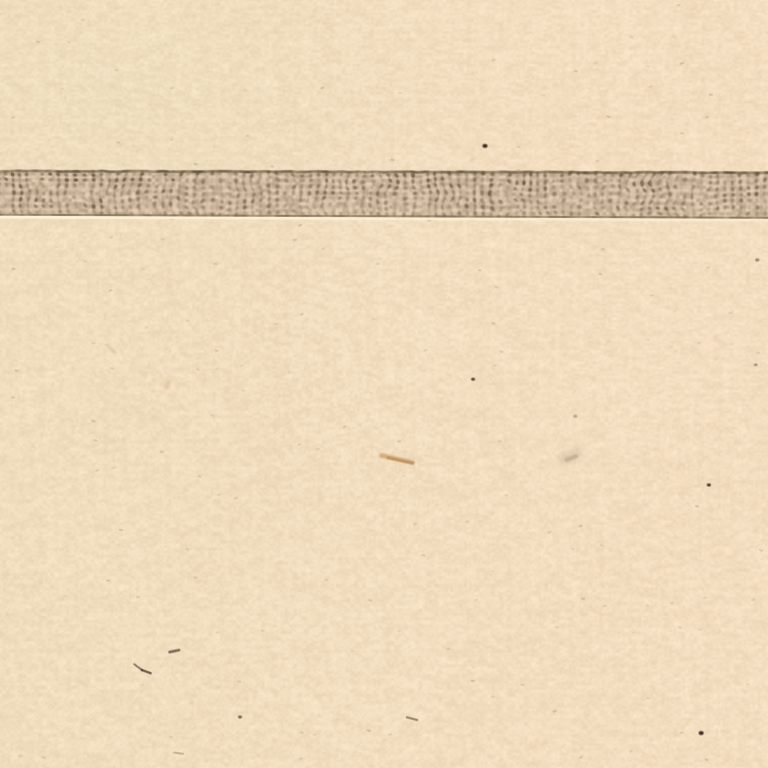
Write a Shadertoy shader that draws this texture.

```glsl
// Aged cream paper crossed by a woven ribbon, with scattered specks and fibers.
#define PAPER_LEFT vec3(0.942, 0.868, 0.747)
#define PAPER_RIGHT vec3(0.953, 0.868, 0.753)
#define RIBBON vec3(0.825, 0.742, 0.640)
#define THREAD vec3(0.50, 0.425, 0.325)
#define INK vec3(0.23, 0.18, 0.13)
#define TAN vec3(0.75, 0.58, 0.38)
#define HIGHLIGHT vec3(1.0, 0.96, 0.85)
#define GRAIN 0.060
#define WEAVE_COLUMNS 96.0
#define WEAVE_ROWS 7.0
#define SPECK_CELLS 30.0

float hash(vec2 p) {
    return fract(sin(dot(p, vec2(127.1, 311.7))) * 43758.5453);
}

float noise(vec2 p) {
    vec2 i = floor(p), f = fract(p);
    f = f * f * (3.0 - 2.0 * f);
    return mix(mix(hash(i), hash(i + vec2(1, 0)), f.x),
               mix(hash(i + vec2(0, 1)), hash(i + vec2(1, 1)), f.x), f.y);
}

float segment(vec2 p, vec2 a, vec2 b) {
    vec2 d = b - a;
    return length(p - a - d * clamp(dot(p - a, d) / dot(d, d), 0.0, 1.0));
}

// Soft stroke of the given half width
void stroke(inout vec3 col, vec2 p, vec2 a, vec2 b, float width, vec3 tint, float alpha) {
    float cover = 1.0 - smoothstep(width * 0.2, width * 1.6, segment(p, a, b));
    col = mix(col, tint, cover * alpha);
}

void dot_mark(inout vec3 col, vec2 p, vec2 c, float radius, float alpha) {
    stroke(col, p, c - vec2(0.0006, 0.0), c + vec2(0.0006, 0.0), radius, INK, alpha);
}

vec3 paper(vec2 p) {
    vec3 col = mix(PAPER_LEFT, PAPER_RIGHT, smoothstep(0.0, 1.0, p.x));
    float mottle = noise(p * 11.0) + 0.8 * noise(p * 37.0) - 0.9;
    float fibers = noise(p * vec2(75.0, 210.0)) - 0.5;
    float fine = noise(p * 190.0 + 17.0) + noise(p * 330.0 + 41.0) - 1.0;
    col += GRAIN * (0.10 * mottle + 0.45 * fibers + 0.55 * fine) * vec3(0.85, 0.95, 1.15);
    // Faint cool stain at the upper left
    vec2 s = (p - vec2(0.18, 0.87)) * vec2(4.0, 7.0);
    return col - vec3(0.008, 0.002, 0.004) * exp(-dot(s, s));
}

// One faint jittered speck in some of the cells
void specks(inout vec3 col, vec2 p) {
    vec2 cell = floor(p * SPECK_CELLS);
    vec2 offset = 0.2 + 0.6 * vec2(hash(cell + 3.1), hash(cell + 8.7));
    vec2 c = (cell + offset) / SPECK_CELLS;
    float pick = step(0.78, hash(cell + 21.0));
    vec2 lean = 0.0012 * vec2(1.0, hash(cell + 5.0) - 0.5);
    stroke(col, p, c - lean, c + lean, 0.0015, THREAD, pick * (0.06 + 0.20 * hash(cell + 13.0)));
}

vec3 weave(vec2 p, float h) {
    // Uneven threads: both directions drift and vary in strength
    vec2 drift = vec2(noise(vec2(p.x * 24.0, h * 4.0)), noise(vec2(p.x * 40.0, h * 3.0 + 7.0))) - 0.5;
    vec2 grid = vec2(p.x * WEAVE_COLUMNS, h * WEAVE_ROWS) + drift * vec2(0.8, 0.9);
    vec2 cell = floor(grid);
    vec2 q = fract(grid) - 0.5;
    float hole = 1.0 - smoothstep(0.05, 0.42, length(q * vec2(1.0, 0.75)));
    float column = 1.0 - smoothstep(0.04, 0.36, abs(q.x));
    float row = 1.0 - smoothstep(0.10, 0.45, abs(q.y));
    float dark = hole * 0.85 * hash(cell) + 0.30 * column * hash(cell.xx + 4.0) + 0.10 * row;
    dark *= 0.65 + 0.40 * h + 0.5 * (noise(p * vec2(25.0, 60.0)) - 0.5);
    vec3 col = mix(RIBBON, THREAD, clamp(dark, 0.0, 1.0));
    return col + 0.17 * (noise(p * 230.0) - 0.5);
}

void mainImage(out vec4 fragColor, in vec2 fragCoord) {
    vec2 p = fragCoord / iResolution.xy;
    float aa = 1.0 / iResolution.y;
    vec3 col = paper(p);
    specks(col, p);

    // Ribbon, slightly tilted, with dark rims and a light lower lip
    float top = mix(0.7785, 0.7765, p.x) + 0.0010 * (noise(vec2(p.x * 90.0, 2.0)) - 0.5);
    float bottom = mix(0.7195, 0.7155, p.x);
    float h = clamp((p.y - bottom) / (top - bottom), 0.0, 1.0);
    float inside = smoothstep(-aa, aa, p.y - bottom) * (1.0 - smoothstep(-aa, aa, p.y - top));
    float lip = 1.0 - smoothstep(0.0006, 0.0030, abs(p.y - bottom + 0.0022));
    col = mix(col, HIGHLIGHT, lip * mix(0.9, 0.5, p.x));
    col = mix(col, weave(p, h), inside);
    float rim = 1.0 - smoothstep(0.0004, 0.0032, abs(p.y - top + 0.0014));
    col = mix(col, THREAD * 0.82, rim * (0.40 + 0.6 * noise(vec2(p.x * 130.0, 9.0))));
    float hem = 1.0 - smoothstep(0.0004, 0.0022, abs(p.y - bottom - 0.0010));
    col = mix(col, THREAD, hem * (0.45 + 0.4 * noise(vec2(p.x * 110.0, 5.0))));

    // Tan fiber, darker along its lower edge, and a soft smudge
    stroke(col, p, vec2(0.497, 0.4068), vec2(0.537, 0.3978), 0.0033, TAN + 0.07, 0.85);
    stroke(col, p, vec2(0.505, 0.4040), vec2(0.537, 0.3970), 0.0020, TAN - 0.06, 0.60);
    stroke(col, p, vec2(0.735, 0.403), vec2(0.751, 0.410), 0.0090, THREAD, 0.16);
    stroke(col, p, vec2(0.738, 0.401), vec2(0.750, 0.406), 0.0030, THREAD, 0.26);
    stroke(col, p, vec2(0.139, 0.551), vec2(0.150, 0.541), 0.0025, TAN, 0.18);
    stroke(col, p, vec2(0.217, 0.497), vec2(0.219, 0.501), 0.0040, TAN, 0.25);

    // Small curled hairs
    stroke(col, p, vec2(0.175, 0.1350), vec2(0.185, 0.1275), 0.0015, INK, 0.55);
    stroke(col, p, vec2(0.185, 0.1275), vec2(0.196, 0.1235), 0.0017, INK, 0.70);
    stroke(col, p, vec2(0.221, 0.1510), vec2(0.233, 0.1535), 0.0020, INK, 0.62);
    stroke(col, p, vec2(0.530, 0.0660), vec2(0.543, 0.0625), 0.0016, THREAD, 0.75);
    stroke(col, p, vec2(0.227, 0.0200), vec2(0.238, 0.0185), 0.0015, THREAD, 0.40);

    // Ink dots
    dot_mark(col, p, vec2(0.6315, 0.8100), 0.0027, 1.0);
    dot_mark(col, p, vec2(0.6160, 0.5062), 0.0021, 0.80);
    dot_mark(col, p, vec2(0.9230, 0.3685), 0.0022, 0.85);
    dot_mark(col, p, vec2(0.9130, 0.0455), 0.0027, 1.0);
    dot_mark(col, p, vec2(0.3125, 0.0664), 0.0021, 0.65);
    dot_mark(col, p, vec2(0.9860, 0.6615), 0.0022, 0.45);
    dot_mark(col, p, vec2(0.9840, 0.5250), 0.0020, 0.40);
    dot_mark(col, p, vec2(0.7490, 0.4580), 0.0022, 0.30);
    fragColor = vec4(clamp(col, 0.0, 1.0), 1.0);
}
```
